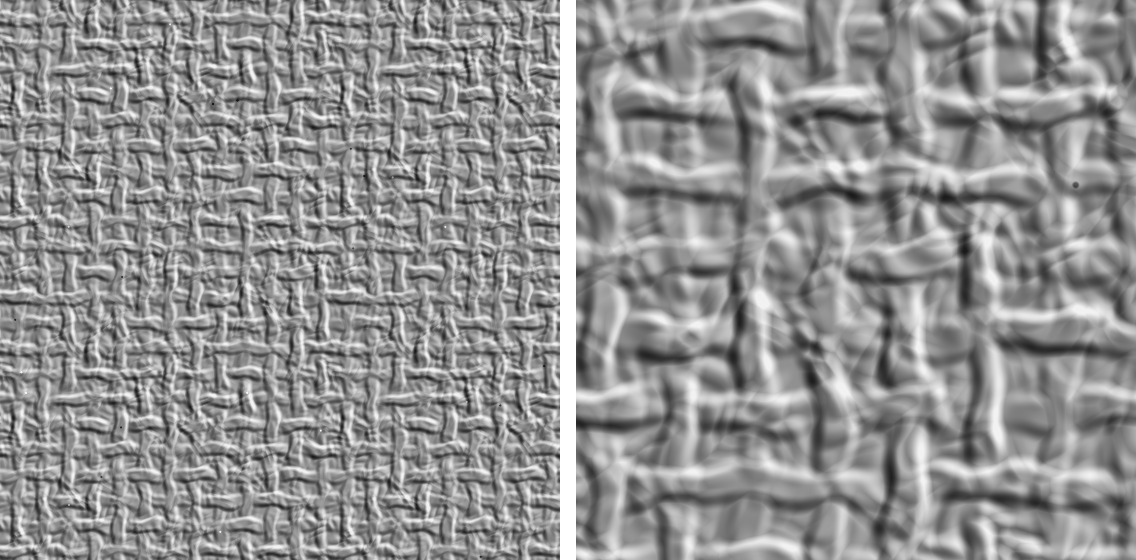
Left: the whole. Right: its middle third, enlarged.
Give the GLSL for this texture, as a three.js fragment shader.

```glsl
// Embossed grey woven cloth: uneven crossing threads with grainy slubs, tiled.
varying vec2 vUv;

const float TAU = 6.28318;
const float TILES = 1.7;       // tiles across the canvas
const float THREADS = 13.0;    // threads per tile, both ways
const vec2 PHASE = vec2(-0.2, 0.17);
const vec3 BASE_GREY = vec3(0.565);

float hash(vec2 p, float seed) {
  return fract(sin(dot(p, vec2(12.99, 78.23)) + seed * 37.7) * 43758.5);
}

// Distance to the nearest scattered point, wrapping every period cells.
float cellular(vec2 p, float period) {
  vec2 cell = floor(p);
  float nearest = 2.0;
  for (int y = -1; y <= 1; y++) {
    for (int x = -1; x <= 1; x++) {
      vec2 neighbour = cell + vec2(float(x), float(y));
      vec2 id = mod(neighbour, period);
      vec2 point = neighbour + vec2(hash(id, 1.0), hash(id, 2.0));
      nearest = min(nearest, length(p - point));
    }
  }
  return nearest;
}

// How far the vertical thread rises over the horizontal one at a crossing.
float warpLift(vec2 crossing) {
  vec2 id = mod(crossing, THREADS);
  float checker = mod(id.x + id.y, 2.0);
  return mix(checker, hash(id, 3.0), 0.62);
}

float strandLift(vec2 crossing, float isWeft) {
  float lift = warpLift(mix(crossing, crossing.yx, isWeft));
  return mix(lift, 1.0 - lift, isWeft);
}

// Height of one thread family; p.x runs across the thread, p.y along it.
float strand(vec2 p, float isWeft) {
  float column = floor(p.x);
  vec2 id = vec2(mod(column, THREADS), 7.0 + isWeft * 20.0);
  float turn = TAU * p.y / THREADS;
  float phase = TAU * hash(id, 4.0);
  float wobble = 0.06 * sin(turn * 4.0 + phase)
               + 0.04 * sin(turn * 11.0 + phase * 3.0);
  float width = 0.17 + 0.07 * hash(id, 5.0)
              + 0.035 * sin(turn * 7.0 + phase * 5.0);
  float offset = abs(fract(p.x) - 0.5 - wobble);
  float profile = 1.0 - smoothstep(width - 0.1, width + 0.1, offset);

  float along = p.y - 0.5;
  float row = floor(along);
  float blend = smoothstep(0.25, 0.75, fract(along));
  float lift = mix(strandLift(vec2(column, row), isWeft),
                   strandLift(vec2(column, row + 1.0), isWeft), blend);
  return profile * mix(0.12, 0.85, lift);
}

// Rough grains, stronger in some patches of the tile.
float grain(vec2 p) {
  vec2 turn = TAU * p / THREADS;
  vec2 bend = 0.12 * sin(turn.yx * 9.0 + 2.0 * sin(turn * 5.0));
  float bump = 1.0 - smoothstep(0.1, 0.75, cellular((p + bend) * 3.0, THREADS * 3.0));
  float patches = sin(turn.x * 2.0 + 2.0 * sin(turn.y)) * sin(turn.y * 3.0 + sin(turn.x));
  return bump * (0.25 + 0.13 * patches);
}

float clothHeight(vec2 p) {
  return max(strand(p, 0.0), strand(p.yx, 1.0)) + grain(p);
}

// Slope toward the light, positive on faces turned to it.
float relief(vec2 p, vec2 light, float reach) {
  return clothHeight(p - light * reach) - clothHeight(p + light * reach);
}

// Sparse pinprick specks: -1 dark, +1 pale, 0 elsewhere.
float speck(vec2 p) {
  vec2 id = floor(p);
  vec2 centre = 0.15 + 0.7 * vec2(hash(id, 6.0), hash(id, 7.0));
  float dotMask = 1.0 - smoothstep(0.02, 0.06, length(fract(p) - centre));
  float present = step(0.955, hash(id, 8.0));
  return dotMask * present * (step(0.6, hash(id, 9.0)) * 2.0 - 1.0);
}

void main() {
  vec2 p = vUv * TILES * THREADS + PHASE;
  float slope = relief(p, normalize(vec2(1.0, 1.0)), 0.075);
  float shade = 0.85 * slope / (1.0 + 0.6 * abs(slope));
  vec3 colour = BASE_GREY + shade + 0.35 * speck(p);
  gl_FragColor = vec4(clamp(colour, 0.1, 0.95), 1.0);
}
```
